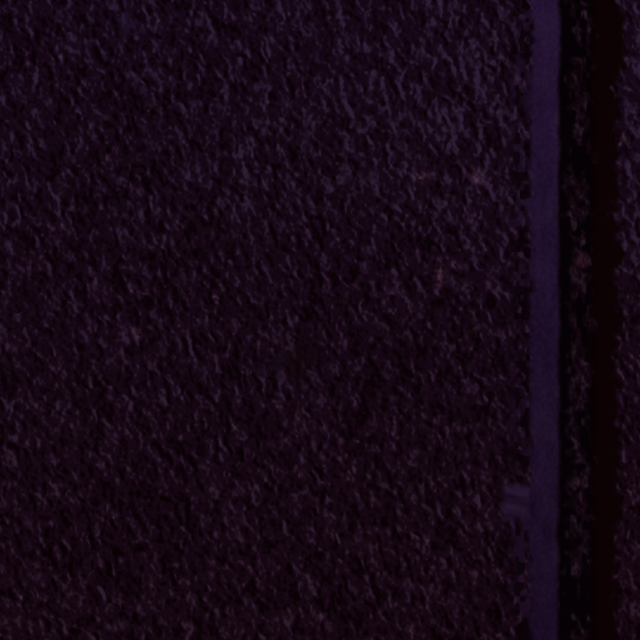
Give the GLSL for this texture, as a Shadertoy shader.

```glsl
float hash(vec2 p) {
    vec3 q = fract(vec3(p.xyx) * 0.1031);
    q += dot(q, q.yzx + 33.33);
    return fract((q.x + q.y) * q.z);
}

float noise(vec2 p) {
    vec2 cell = floor(p), f = fract(p);
    f = f * f * (3.0 - 2.0 * f);
    float low = mix(hash(cell), hash(cell + vec2(1, 0)), f.x);
    float high = mix(hash(cell + vec2(0, 1)), hash(cell + vec2(1, 1)), f.x);
    return mix(low, high, f.y);
}

// Height of the plaster: small upright bumps with a slight lean
float grainHeight(vec2 p) {
    vec2 warp = vec2(noise(p * 75.0), noise(p * 75.0 + 41.0)) - 0.5;
    vec2 q = vec2((p.x + 0.27 * p.y) * 112.0, (p.y - 0.12 * p.x) * 70.0) + warp * 0.8;
    vec2 turned = mat2(0.8, 0.6, -0.6, 0.8) * p;
    return 0.55 * noise(q) + 0.25 * noise(q * 1.83 + 17.0) + 0.2 * noise(turned * 165.0);
}

// Bump height plus side lighting, around 0.4
float grainTone(vec2 p) {
    float height = grainHeight(p);
    float relief = height - grainHeight(p + vec2(0.0045, 0.0015));
    return 0.4 + 0.95 * (height - 0.5) + 0.6 * relief;
}

vec3 plasterColor(float tone) {
    vec3 color = mix(vec3(0.04, 0.006, 0.022), vec3(0.085, 0.026, 0.075),
                     smoothstep(0.0, 0.42, tone));
    return mix(color, vec3(0.175, 0.11, 0.185), smoothstep(0.4, 0.95, tone));
}

float spot(vec2 p, vec2 center, vec2 radius) {
    vec2 d = (p - center) / radius;
    return exp(-dot(d, d));
}

float band(float x, float left, float right, float soft) {
    return smoothstep(left - soft, left + soft, x)
         * (1.0 - smoothstep(right - soft, right + soft, x));
}

// Sparse mineral flecks, one possible per cell
float flecks(vec2 p, float scale, float density) {
    vec2 base = floor(p * scale);
    float sum = 0.0;
    for (int j = -1; j <= 1; j++)
    for (int i = -1; i <= 1; i++) {
        vec2 cell = base + vec2(i, j);
        vec2 center = cell + vec2(hash(cell + 3.7), hash(cell + 9.2));
        float size = mix(0.06, 0.16, hash(cell + 21.0));
        float present = step(1.0 - density, hash(cell + 57.0));
        sum += present * spot(p * scale, center, vec2(size, size * 1.3));
    }
    return sum;
}

void mainImage(out vec4 fragColor, in vec2 fragCoord) {
    vec2 p = fragCoord / iResolution.xy;
    float tone = grainTone(p);
    float fine = noise(p * vec2(270.0, 220.0));
    float broad = noise(p * 5.0);
    float clumps = noise(p * vec2(34.0, 24.0) + 70.0);

    // Plaster, brighter toward the top and the strip
    float light = 0.07 * (p.y - 0.5) + 0.07 * (broad - 0.5) + 0.14 * (clumps - 0.5);
    light += 0.09 * spot(p, vec2(0.70, 1.0), vec2(0.3, 0.4));
    light -= 0.04 * spot(p, vec2(0.52, 0.40), vec2(0.25, 0.2));
    vec3 color = plasterColor(tone + light + 0.28 * (fine - 0.5));
    color *= mix(vec3(1.02, 0.96, 0.94), vec3(1.0, 1.02, 1.13), p.y);

    // Raised flakes and the brown hollow
    float flake = spot(p, vec2(0.198, 0.963), vec2(0.014, 0.022));
    flake += 0.8 * spot(p, vec2(0.435, 0.433), vec2(0.013, 0.016));
    color = mix(color, vec3(0.14, 0.08, 0.19), flake * (0.3 + 0.6 * fine));
    float hollow = spot(p, vec2(0.466, 0.436), vec2(0.020, 0.023));
    color = mix(color, vec3(0.06, 0.016, 0.024), 0.75 * hollow);

    // Pale grains
    float pale = 0.7 * flecks(p, 26.0, 0.07) + 0.7 * flecks(p + 0.37, 52.0, 0.05);
    pale += 1.4 * spot(p, vec2(0.214, 0.478), vec2(0.007));
    pale += 1.1 * spot(p, vec2(0.688, 0.570), vec2(0.008, 0.013));
    pale += spot(p, vec2(0.745, 0.724), vec2(0.011, 0.010));
    pale += 0.8 * spot(p, vec2(0.660, 0.724), vec2(0.013, 0.008));
    color += pale * vec3(0.15, 0.105, 0.125) * (0.2 + fine);

    // Smeared border with pits beside the strip
    float border = band(p.x, 0.798, 0.84, 0.016);
    float smear = noise(p * vec2(75.0, 38.0) + 8.0);
    color = mix(color, vec3(0.115, 0.052, 0.142), border * smoothstep(0.35, 0.8, smear) * 0.7);
    float pits = smoothstep(0.5, 0.7, noise(p * vec2(125.0, 95.0)));
    color = mix(color, vec3(0.035, 0.006, 0.025), border * pits * 0.8);
    float chip = band(p.x, 0.786, 0.832, 0.006) * band(p.y, 0.188, 0.242, 0.009);
    float ridge = noise(vec2(p.x * 35.0, p.y * 125.0 + p.x * 30.0));
    color = mix(color, mix(vec3(0.09, 0.035, 0.11), vec3(0.18, 0.11, 0.23), ridge), 0.8 * chip);

    // Vertical strip with a ragged edge, dimmer toward the bottom
    float wobble = 0.006 * (noise(vec2(3.0, p.y * 30.0)) - 0.5) + 0.004 * (p.y - 0.5);
    float ragged = wobble + 0.010 * (noise(p * vec2(60.0, 95.0) + 30.0) - 0.5);
    float strip = smoothstep(0.822, 0.837, p.x - ragged)
                * (1.0 - smoothstep(0.868, 0.879, p.x - 0.7 * wobble));
    float streak = noise(p * vec2(120.0, 28.0));
    float stripLight = 0.35 * streak + 0.6 * smoothstep(0.05, 1.0, p.y);
    vec3 stripColor = mix(vec3(0.095, 0.042, 0.122), vec3(0.15, 0.083, 0.208), stripLight);
    stripColor += 0.025 * (fine - 0.5) + 0.025 * (clumps - 0.5);
    color = mix(color, stripColor, strip);

    // Dark groove: black crevice, crumbs, then a brown shadow
    float groove = smoothstep(0.868, 0.879, p.x - 0.7 * wobble)
                 * (1.0 - smoothstep(0.958, 0.972, p.x - 2.0 * ragged));
    vec3 grooveColor = mix(vec3(0.02, 0.004, 0.014), vec3(0.048, 0.006, 0.012),
                           smoothstep(0.915, 0.94, p.x));
    float crumbBand = band(p.x, 0.889 + 2.0 * ragged, 0.920 + 2.0 * ragged, 0.009);
    float crumbs = smoothstep(0.36, 0.62, 0.5 * noise(p * vec2(45.0, 16.0) + 5.0)
                              + 0.5 * noise(p * vec2(125.0, 85.0)));
    vec3 crumbColor = plasterColor(tone + 0.06 + 0.3 * (fine - 0.5)) * vec3(0.95, 0.95, 0.88);
    grooveColor = mix(grooveColor, crumbColor, crumbBand * crumbs * 0.9);
    float pebbles = spot(p, vec2(0.910, 0.593), vec2(0.009, 0.010));
    pebbles += 0.8 * spot(p, vec2(0.903, 0.247), vec2(0.009, 0.008));
    grooveColor += pebbles * vec3(0.16, 0.09, 0.11) * (0.4 + 0.6 * fine);
    color = mix(color, grooveColor, groove);
    color += 0.06 * spot(p, vec2(0.872, 0.815), vec2(0.004, 0.012)) * vec3(1.0, 0.5, 0.5);

    fragColor = vec4(clamp(color, 0.0, 1.0), 1.0);
}
```
